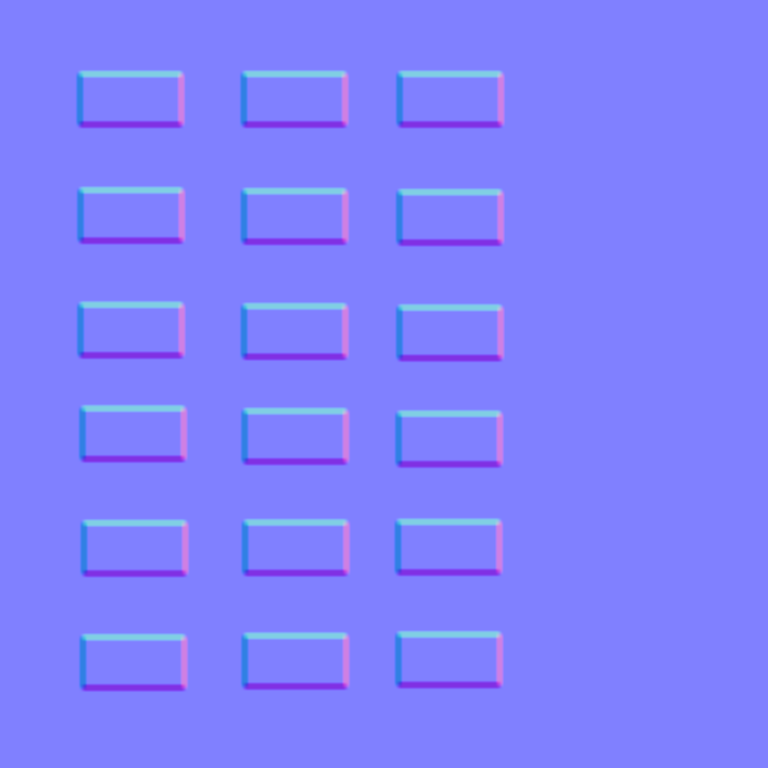
Write a Shadertoy shader that draws this texture map.

```glsl
// Tangent-space normal map: a hand-set grid of raised rectangular panels on a flat
// field. Each panel is a product of two soft box profiles; the height gradient
// along its bevels is summed over the grid and encoded as a normal colour.

const int COLUMNS = 3;
const int ROWS = 6;
const vec2 PANEL_HALF_SIZE = vec2(0.0660, 0.0329);
const float BEVEL_CORE = 0.0014;    // half width of the steepest part
const float BEVEL_REACH = 0.0066;   // distance at which the bevel is flat again
const float CORNER_SOFTNESS = 0.0045;
const float BEVEL_SLOPE = 0.80;
const float LEAN_FALLOFF = 0.7;     // loss of row lean per column

const float COLUMN_X[COLUMNS] = float[COLUMNS](0.1701, 0.3835, 0.5863);

// Per row: centre height, rise per column, sideways lean
const vec3 ROW_LAYOUT[ROWS] = vec3[ROWS](
    vec3(0.8707,  0.0000, 0.0000),
    vec3(0.7195, -0.0013, 0.0007),
    vec3(0.5702, -0.0018, 0.0007),
    vec3(0.4352, -0.0034, 0.0033),
    vec3(0.2861,  0.0007, 0.0052),
    vec3(0.1374,  0.0018, 0.0039));

vec2 panelCentre(int column, int row) {
    vec3 layout_ = ROW_LAYOUT[row];
    float c = float(column);
    return vec2(COLUMN_X[column] + layout_.z * (1.0 - LEAN_FALLOFF * c),
                layout_.x + layout_.y * c);
}

// Outward tilt of one raised panel, p measured from its centre
vec2 panelTilt(vec2 p) {
    vec2 edge = abs(p) - PANEL_HALF_SIZE;
    vec2 inside = 1.0 - smoothstep(-CORNER_SOFTNESS, CORNER_SOFTNESS, edge);
    vec2 bevel = 1.0 - smoothstep(BEVEL_CORE, BEVEL_REACH, abs(edge));
    return sign(p) * bevel * inside.yx * BEVEL_SLOPE;
}

void mainImage(out vec4 fragColor, in vec2 fragCoord) {
    vec2 uv = fragCoord / iResolution.xy;

    // Gather the tilt of every panel
    vec2 tilt = vec2(0.0);
    for (int row = 0; row < ROWS; row++) {
        for (int column = 0; column < COLUMNS; column++) {
            tilt += panelTilt(uv - panelCentre(column, row));
        }
    }

    // Encode the unit normal as colour
    vec3 normal = normalize(vec3(tilt, 1.0));
    fragColor = vec4(0.5 + 0.5 * normal, 1.0);
}
```
